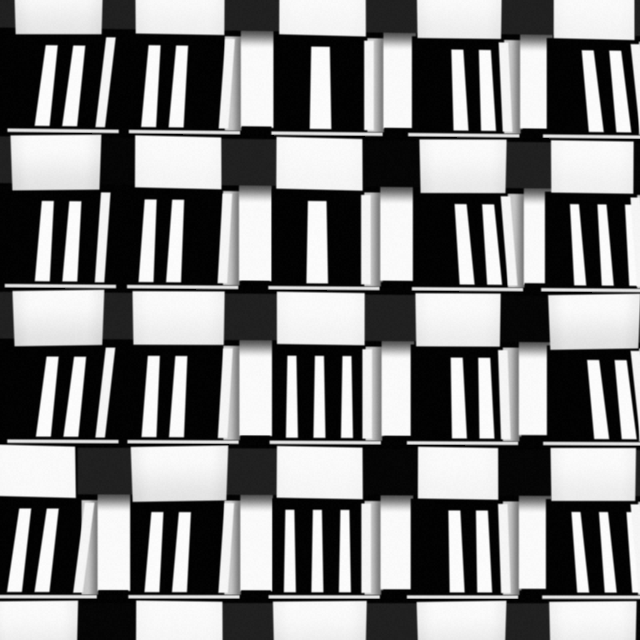
Reproduce this pattern procedurally as a Shadertoy shader.

```glsl
// Uneven monochrome grid of pale plates above slotted black panels, split by shaded pillars.

const float ROW_HEIGHT = 0.243;

// Sine-free hash, 0 to 1
float hash(vec2 p) {
    vec3 q = fract(p.xyx * vec3(0.1031, 0.1030, 0.0973));
    q += dot(q, q.yzx + 33.33);
    return fract((q.x + q.y) * q.z);
}

// Soft-edged rectangle mask
float box(vec2 p, vec2 lo, vec2 hi) {
    float soft = max(0.0022, 0.8 / iResolution.y);
    vec2 m = smoothstep(-soft, soft, p - lo) * smoothstep(-soft, soft, hi - p);
    return m.x * m.y;
}

float columnCenter(int col, int row, float jitter) {
    float x = 0.091 + 0.2095 * float(col) + 0.008 * (jitter - 0.5);
    if (col == 1) x -= 0.022;
    if (col == 2) x -= 0.008;
    if (col == 0 && row > 2) x -= 0.035;
    return x;
}

// Dark block, pale pillar and grey side strip right of a plate
float paintGap(float shade, vec2 p, bool hasPillar, float rnd) {
    if (hasPillar) {
        float strip = mix(0.78, 0.45, smoothstep(0.078, 0.097, p.x));
        shade = mix(shade, strip, box(p, vec2(0.07, 0.088), vec2(0.099, 0.236)));
        float pillar = mix(0.3, 0.98, smoothstep(0.076, 0.108, p.y));
        float foot = 0.226 + 0.006 * rnd;
        shade = mix(shade, pillar, box(p, vec2(0.095, 0.077), vec2(0.146, foot)));
    }
    float block = rnd > 0.2 ? 0.125 : 0.02;
    return mix(shade, block, box(p, vec2(0.064, 0.006), vec2(0.16, 0.079)));
}

// Black panel with a row of leaning white bars
float paintPanel(float shade, vec2 p, int col, int row, float lean, float rnd) {
    shade = mix(shade, 0.008, box(p, vec2(-0.074, 0.084), vec2(0.067, 0.237)));
    p.x -= lean * (p.y - 0.17);

    int count = 2;
    if (col == 2) count = row < 2 ? 1 : 3;
    if (col == 4 && row % 2 == 1) count = 3;
    float shift = col > 2 ? 0.021 : col == 1 ? -0.022 : 0.0;
    shift += 0.012 * (rnd - 0.5);
    float halfWidth = count == 1 ? 0.016 : count == 2 ? 0.0108 : 0.0085;
    halfWidth += 0.018 * (p.y - 0.18);

    for (int i = 0; i < count; i++) {
        float x = shift + 0.043 * (float(i) - 0.5 * float(count - 1));
        float top = 0.101 + 0.006 * rnd;
        shade = mix(shade, 0.985, box(p, vec2(x - halfWidth, top), vec2(x + halfWidth, 0.232)));
    }
    // Bar closing the right side
    return mix(shade, 0.96, box(p, vec2(0.065, 0.092), vec2(0.08, 0.233)));
}

// Slightly skewed plate with soft shading
float paintPlate(float shade, vec2 p, int col, float rnd) {
    float halfWidth = 0.06 + 0.011 * rnd + (col == 1 || col == 2 ? 0.005 : 0.0);
    p.y += 0.05 * (rnd - 0.5) * p.x;
    halfWidth -= 0.06 * (p.y - 0.045) * (rnd - 0.3);
    float tone = 0.98 - 0.1 * rnd * smoothstep(0.02, 0.09, p.y);
    tone -= 0.05 * rnd * smoothstep(0.6, 1.0, abs(p.x) / halfWidth);
    return mix(shade, tone, box(p, vec2(-halfWidth, 0.003), vec2(halfWidth, 0.083 + 0.007 * rnd)));
}

void mainImage(out vec4 fragColor, in vec2 fragCoord) {
    vec2 uv = fragCoord / iResolution.xy;
    uv.y = 1.0 - uv.y;

    // Rows sag to the right near the top
    float y = uv.y + 0.036 - 0.014 * uv.x * (1.0 - uv.y);
    int row = int(floor(y / ROW_HEIGHT));
    y -= float(row) * ROW_HEIGHT;

    // Columns overlap from left to right
    float shade = 0.008;
    for (int col = -1; col < 5; col++) {
        float rnd = hash(vec2(col, row) + 17.0);
        float rnd2 = hash(vec2(row, col) + 43.0);
        vec2 p = vec2(uv.x - columnCenter(col, row, rnd2), y);
        bool hasPillar = col > 0 || (col == 0 && row > 2);
        float lean = 0.16 * (float(col) - 2.0) * 0.5 * (0.4 + 0.6 * rnd2);

        shade = paintGap(shade, p, hasPillar, rnd2);
        shade = paintPanel(shade, p, col, row, lean, rnd);
        shade = paintPlate(shade, p, col, rnd);

        // Thin ledge, then the shadow under the pillar
        shade = mix(shade, 0.9, box(p, vec2(-0.08, 0.2365), vec2(0.094, 0.242)));
        if (hasPillar)
            shade = mix(shade, 0.01, box(p, vec2(0.096, 0.229), vec2(0.143, 0.25)));
    }

    // Fine grain
    shade += 0.012 * (hash(floor(uv * 400.0)) - 0.5);
    fragColor = vec4(vec3(clamp(shade, 0.0, 1.0)), 1.0);
}
```
